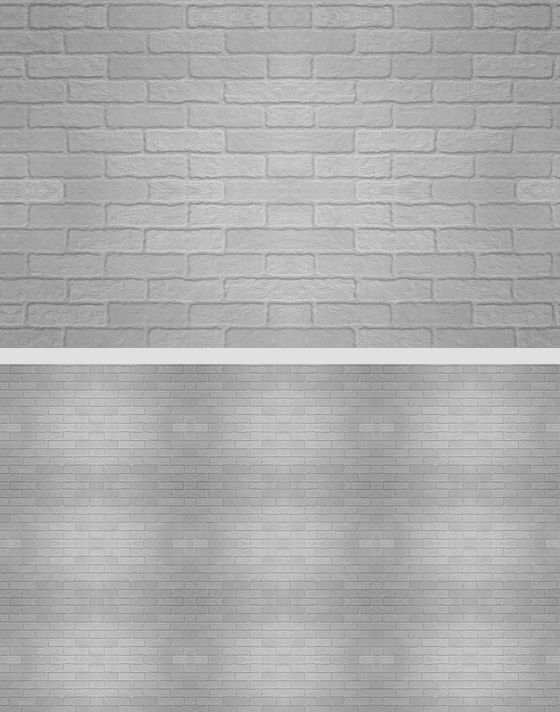
Top: one tile. Bottom: repeated 3 by 3.
Reproduce this texture procedurally as a Shadertoy shader.

```glsl
const vec2 BRICKS = vec2(7.0, 14.0);        // whole repeats across and down
const vec2 WALL = vec2(22.5, 14.0);         // wall size in row heights
const vec2 MIRROR_CENTER = vec2(0.518, 0.452);
const vec2 LIGHT = vec2(-0.5, 0.85);
const vec3 PAINT = vec3(0.677);
const float PI = 3.14159;

float hash(vec2 p) {
    vec3 a = fract(p.xyx * 0.1031);
    a += dot(a, a.yzx + 33.33);
    return fract((a.x + a.y) * a.z);
}

float noise(vec2 p) {
    vec2 i = floor(p), f = p - i;
    f = f * f * f * (f * (f * 6.0 - 15.0) + 10.0);
    return mix(mix(hash(i), hash(i + vec2(1, 0)), f.x),
               mix(hash(i + vec2(0, 1)), hash(i + vec2(1, 1)), f.x), f.y);
}

float fbm(vec2 p) {
    float sum = 0.0, amp = 0.5;
    for (int i = 0; i < 4; i++) {
        sum += amp * noise(p);
        p = mat2(1.6, 1.2, -1.2, 1.6) * p + 17.3;
        amp *= 0.5;
    }
    return sum;
}

// Folded distance from a center; wraps over one period
vec2 mirrorFold(vec2 uv, vec2 center) {
    return abs(fract(uv - center + 0.5) - 0.5);
}

float jointAt(float index, float row) {
    return index + 0.05 * (hash(vec2(index + 20.0, row * 7.0 + 3.0)) - 0.5);
}

float roundedBox(vec2 p, vec2 halfSize, float radius) {
    vec2 d = abs(p) - halfSize + radius;
    return length(max(d, 0.0)) + min(max(d.x, d.y), 0.0) - radius;
}

// x: signed distance to the brick outline, y: random value of the brick
vec2 brickField(vec2 p, float mortar) {
    float pitch = WALL.x / BRICKS.x;
    float row = floor(p.y + 0.5);
    float x = p.x / pitch - mix(0.81, 0.3, mod(row, 2.0));
    float nearest = floor(x + 0.5);
    float column = x < jointAt(nearest, row) ? nearest - 1.0 : nearest;
    float left = jointAt(column, row), right = jointAt(column + 1.0, row);
    vec2 local = vec2((x - 0.5 * (left + right)) * pitch, p.y - row);
    vec2 halfSize = vec2(0.5 * (right - left) * pitch, 0.5) - mortar;
    return vec2(roundedBox(local, halfSize, 0.13), hash(vec2(column + 41.0, row + 9.0)));
}

// Worn, uneven brick outlines
vec2 wornBrick(vec2 p) {
    vec2 wobble = vec2(noise(p * 1.7 + 5.0), noise(p * 1.7 + 31.0)) - 0.5;
    vec2 brick = brickField(p + 0.07 * wobble, 0.08);
    brick.x += 0.06 * (noise(p * 6.0) - 0.5);
    return brick;
}

float brickFace(float outline, float softness) {
    return smoothstep(softness, -softness, outline);
}

float wallHeight(vec2 p) {
    vec2 brick = wornBrick(p);
    float face = brickFace(brick.x, 0.05);
    float roughness = mix(0.25, 1.0, brick.y);
    // Torn ridges, shallow dents and scattered pits
    float lumps = fbm(p * vec2(2.9, 4.6) + brick.y * 50.0);
    float ridges = smoothstep(0.0, 0.12, abs(lumps - 0.47));
    float pits = smoothstep(0.74, 0.9, noise(p * 3.1 + 70.0));
    float surface = roughness * (0.14 * lumps + 0.03 * ridges) - 0.035 * pits;
    float grit = 0.055 * noise(p * 11.0);
    return 0.05 * face + mix(grit, surface, face);
}

void mainImage(out vec4 fragColor, in vec2 fragCoord) {
    vec2 folded = mirrorFold(fragCoord / iResolution.xy, MIRROR_CENTER);
    vec2 p = folded * WALL;

    // Relief lit from the slope of the height
    vec2 e = vec2(0.035, 0.0);
    float h = wallHeight(p);
    vec2 slope = vec2(wallHeight(p + e.xy), wallHeight(p + e.yx)) - h;
    float relief = clamp(-dot(slope / e.x, LIGHT), -1.1, 0.9);

    // Thin cast shadow beside each brick, joints and per-brick tone
    vec2 brick = wornBrick(p);
    float face = brickFace(brick.x, 0.04);
    float caster = brickFace(wornBrick(p + 0.1 * LIGHT).x, 0.04);
    float shadow = max(caster - face, 0.0);
    float tone = 0.03 * (brick.y - 0.5) * face - 0.012 * (1.0 - face) - 0.075 * shadow;
    tone += 0.032 * (noise(p * 13.0) - 0.5) + 0.06 * (fbm(p * 0.6) - 0.47);

    // Brighter middle, darker borders
    vec2 glow = cos(2.0 * PI * folded);
    tone += dot(glow, vec2(0.05, 0.028));

    fragColor = vec4(PAINT + tone + 0.07 * relief, 1.0);
}
```
